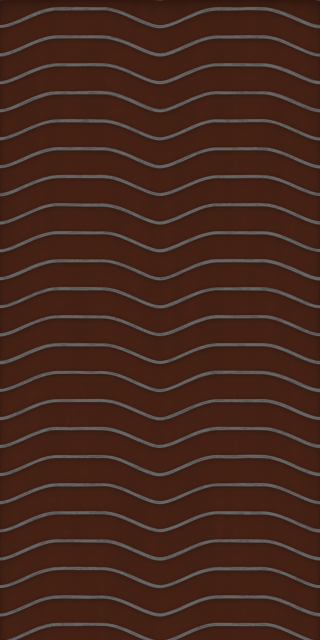
A Shadertoy shader for this pattern:

```glsl
// Grey wavy ridges with flat crests and rounded valleys across dark brown panels.

const float COLUMNS = 2.0;        // waves across the canvas
const float ROW_STEP = 0.0875;    // all lengths are in canvas widths
const float FIRST_ROW = 0.0273;
const float WAVE_HEIGHT = 0.0675;
const float HALF_WIDTH = 0.0053;

const vec3 BROWN = vec3(0.270, 0.130, 0.080);
const vec3 DARK_BROWN = vec3(0.205, 0.098, 0.064);
const vec3 GREY = vec3(0.405, 0.403, 0.400);
const vec3 WORN_GREY = vec3(0.325, 0.305, 0.300);

float hash(vec2 p) {
    vec3 q = fract(vec3(p.xyx) * 0.1031);
    q += dot(q, q.yzx + 33.33);
    return fract((q.x + q.y) * q.z);
}

float noise(vec2 p) {
    vec2 cell = floor(p);
    vec2 f = fract(p);
    f = f * f * (3.0 - 2.0 * f);
    float low = mix(hash(cell), hash(cell + vec2(1.0, 0.0)), f.x);
    float high = mix(hash(cell + vec2(0.0, 1.0)), hash(cell + 1.0), f.x);
    return mix(low, high, f.y);
}

// Drop below the crest: rounded valleys between broad flat tops.
float waveDrop(float x) {
    float fromValley = abs(fract(x * COLUMNS + 0.5) - 0.5) / COLUMNS;
    float rounded = length(vec2(fromValley, 0.021));
    return WAVE_HEIGHT * (1.0 - smoothstep(-0.036, 0.182, rounded));
}

// Signed distance to the nearest ridge, positive below it; y = row index.
vec2 ridge(float x, float depth) {
    float v = depth - FIRST_ROW - waveDrop(x);
    float row = floor(v / ROW_STEP + 0.5);
    float wobble = (hash(vec2(row, 7.0)) - 0.5) * 0.002
                 + (noise(vec2(x * 14.0, row * 5.3)) - 0.5) * 0.0014;
    float slope = (waveDrop(x + 0.002) - waveDrop(x - 0.002)) / 0.004;
    return vec2((v - row * ROW_STEP - wobble) / sqrt(1.0 + slope * slope), row);
}

// Brown ground with faint streaks, fine grain and darker borders.
vec3 ground(vec2 p, float depth) {
    float streaks = noise(vec2(p.x * 38.0, p.y * 3.0)) - 0.5;
    float grain = noise(p * 190.0) - 0.5;
    float side = min(p.x, 1.0 - p.x);
    float border = 0.30 * exp(-depth / 0.025) + 0.18 * exp(-side / 0.008);
    return BROWN * (1.0 + 0.05 * streaks + 0.04 * grain) * (1.0 - border);
}

// Soft shadow, deeper on the lower side.
float shadow(float dist) {
    float gap = max(abs(dist) - HALF_WIDTH, 0.0);
    return dist > 0.0 ? exp(-gap / 0.008) : 0.75 * exp(-gap / 0.005);
}

// Mottled grey with a darker rim and sparse slanted scratches.
vec3 ridgeColor(vec2 p, float dist, float row) {
    float mottle = 0.6 * noise(vec2(p.x * 45.0, dist * 260.0 + row * 17.0))
                 + 0.4 * noise(p * 210.0);
    float rim = smoothstep(0.45, 1.0, abs(dist) / HALF_WIDTH);
    float scratch = smoothstep(0.80, 0.95, noise(vec2(p.x * 60.0 + dist * 400.0, row * 3.7)));
    float wear = 0.65 * smoothstep(0.35, 0.85, mottle) + 0.5 * rim + 0.4 * scratch;
    return mix(GREY, WORN_GREY, clamp(wear, 0.0, 1.0));
}

void mainImage(out vec4 fragColor, in vec2 fragCoord) {
    vec2 p = fragCoord / iResolution.x;
    float pixel = 1.0 / iResolution.x;
    float depth = iResolution.y / iResolution.x - p.y;

    vec2 line = ridge(p.x, depth);
    float halfWidth = HALF_WIDTH * (0.9 + 0.2 * noise(vec2(p.x * 9.0, line.y * 2.7)));

    vec3 color = ground(p, depth);
    color = mix(color, DARK_BROWN, 0.85 * shadow(line.x));

    float cover = 1.0 - smoothstep(-0.7 * pixel, 0.7 * pixel, abs(line.x) - halfWidth);
    color = mix(color, ridgeColor(p, line.x, line.y), cover);
    fragColor = vec4(color, 1.0);
}
```
